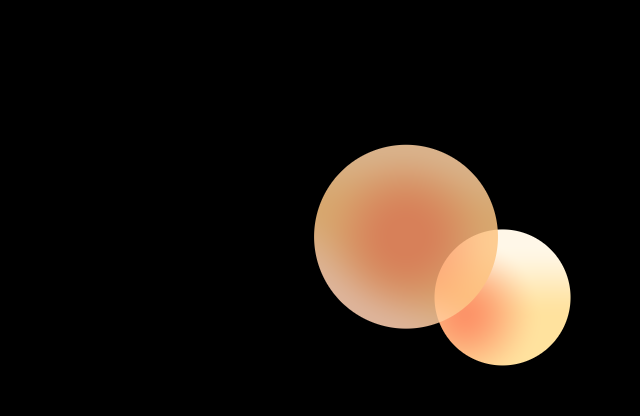
A WebGL 1 fragment shader for this background:

```glsl
precision highp float;

uniform vec2 u_resolution;

// Disc placement, in units of the canvas height
const vec2 LARGE_CENTER = vec2(0.976, 0.431);
const float LARGE_RADIUS = 0.221;
const float LARGE_OPACITY = 0.85;
const vec2 SMALL_CENTER = vec2(1.208, 0.285);
const float SMALL_RADIUS = 0.1635;

// Large disc colours
const vec3 TERRACOTTA = vec3(0.99, 0.59, 0.41);
const vec3 SAND = vec3(0.99, 0.77, 0.51);
const vec3 TAN = vec3(1.0, 0.82, 0.64);
const vec3 BLUSH = vec3(1.02, 0.83, 0.71);
const vec2 TAN_DIRECTION = vec2(0.1, 0.995);
const vec2 BLUSH_DIRECTION = vec2(-0.5, -0.866);

// Small disc colours
const vec3 CORAL = vec3(0.99, 0.58, 0.41);
const vec3 BUTTER = vec3(1.0, 0.885, 0.62);
const vec3 CREAM = vec3(1.0, 0.97, 0.91);
const vec2 CORAL_FOCUS = vec2(-0.55, -0.25);
const float CORAL_REACH = 1.15;

// Antialiased coverage; p is relative to the disc, with its edge at length 1
float discCoverage(vec2 p, float radius) {
  float edgePixels = (1.0 - length(p)) * radius * u_resolution.y;
  return clamp(edgePixels + 0.5, 0.0, 1.0);
}

// Warm core fading to a rim tinted by direction
vec3 largeDiscColor(vec2 p) {
  vec3 rim = mix(SAND, TAN, smoothstep(0.2, 1.0, dot(p, TAN_DIRECTION)));
  rim = mix(rim, BLUSH, smoothstep(0.2, 1.0, dot(p, BLUSH_DIRECTION)));
  return mix(TERRACOTTA, rim, smoothstep(0.15, 1.0, length(p)));
}

// Off-centre coral glow below a cream highlight
vec3 smallDiscColor(vec2 p) {
  vec3 rim = mix(BUTTER, CREAM, smoothstep(-0.3, 0.8, p.y));
  return mix(CORAL, rim, smoothstep(0.0, CORAL_REACH, distance(p, CORAL_FOCUS)));
}

void main() {
  vec2 uv = gl_FragCoord.xy / u_resolution.y;
  vec2 smallPos = (uv - SMALL_CENTER) / SMALL_RADIUS;
  vec2 largePos = (uv - LARGE_CENTER) / LARGE_RADIUS;

  // Opaque small disc on black
  vec3 color = smallDiscColor(smallPos) * discCoverage(smallPos, SMALL_RADIUS);

  // The translucent large disc lies on top
  float largeAlpha = LARGE_OPACITY * discCoverage(largePos, LARGE_RADIUS);
  color = mix(color, largeDiscColor(largePos), largeAlpha);

  gl_FragColor = vec4(color, 1.0);
}
```
